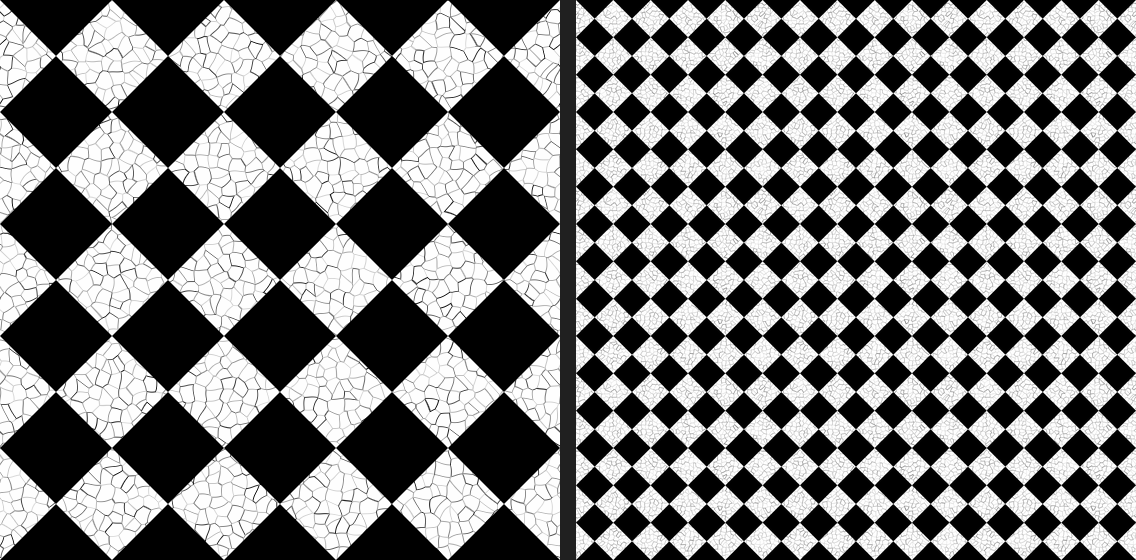
Left: one tile. Right: repeated 3 by 3.
A Shadertoy shader for this pattern:

```glsl
const float CELLS = 46.0; // crack cells across the canvas

// Integer hash of a wrapped cell: xy place the seed, z is its plate height
vec3 cellHash(vec2 cell) {
    uvec2 c = uvec2(mod(cell, CELLS));
    uvec3 v = uvec3(c, c.x * 7u + c.y * 131u) * 1664525u + 1013904223u;
    v.x += v.y * v.z; v.y += v.z * v.x; v.z += v.x * v.y;
    v ^= v >> 16u;
    v.x += v.y * v.z; v.y += v.z * v.x; v.z += v.x * v.y;
    return vec3(v >> 8u) / 16777216.0;
}

// Seed position relative to p in xy, plate height in z
vec3 seed(vec2 cell, vec2 p) {
    vec3 h = cellHash(cell);
    return vec3(cell + 0.5 + 0.92 * (h.xy - 0.5) - p, h.z);
}

// Share of a pixel covered by a thin line at distance d
float lineCoverage(float d, float halfWidth, float pixel) {
    float a = clamp(d - 0.5 * pixel, -halfWidth, halfWidth);
    float b = clamp(d + 0.5 * pixel, -halfWidth, halfWidth);
    return (b - a) / pixel;
}

float cracks(vec2 uv, float pixel) {
    // A gentle periodic warp bends the straight cell borders
    vec2 p = uv * CELLS + 0.09 * sin(6.2831853 * (uv.yx * 19.0 + uv * 7.0));
    vec2 base = floor(p);

    // Nearest seed
    vec3 nearest = vec3(9.0);
    vec2 home = base;
    for (int y = -1; y <= 1; y++)
    for (int x = -1; x <= 1; x++) {
        vec2 cell = base + vec2(x, y);
        vec3 s = seed(cell, p);
        if (dot(s.xy, s.xy) < dot(nearest.xy, nearest.xy)) {
            nearest = s;
            home = cell;
        }
    }

    // Borders with the neighbours, darker where plate heights differ more
    float ink = 0.0;
    for (int y = -2; y <= 2; y++)
    for (int x = -2; x <= 2; x++) {
        if (x == 0 && y == 0) continue;
        vec3 s = seed(home + vec2(x, y), p);
        float d = dot(0.5 * (s.xy + nearest.xy), normalize(s.xy - nearest.xy));
        float strength = 0.14 + 0.95 * abs(s.z - nearest.z);
        ink = max(ink, min(strength, 1.0) * lineCoverage(d / CELLS, 0.0008, pixel));
    }
    return ink;
}

void mainImage(out vec4 fragColor, in vec2 fragCoord) {
    vec2 uv = fragCoord / iResolution.xy;
    float pixel = 1.0 / min(iResolution.x, iResolution.y);

    // Five by five black diamonds, touching at their tips
    vec2 q = abs(fract(uv * 5.0 + vec2(0.0, 0.5)) - 0.5);
    float edge = (q.x + q.y - 0.5) / (5.0 * sqrt(2.0));
    float white = smoothstep(-0.6 * pixel, 0.6 * pixel, edge);

    // Crackled white glaze between them
    float glaze = 0.995 * (1.0 - cracks(uv, pixel));
    fragColor = vec4(vec3(glaze * white), 1.0);
}
```
